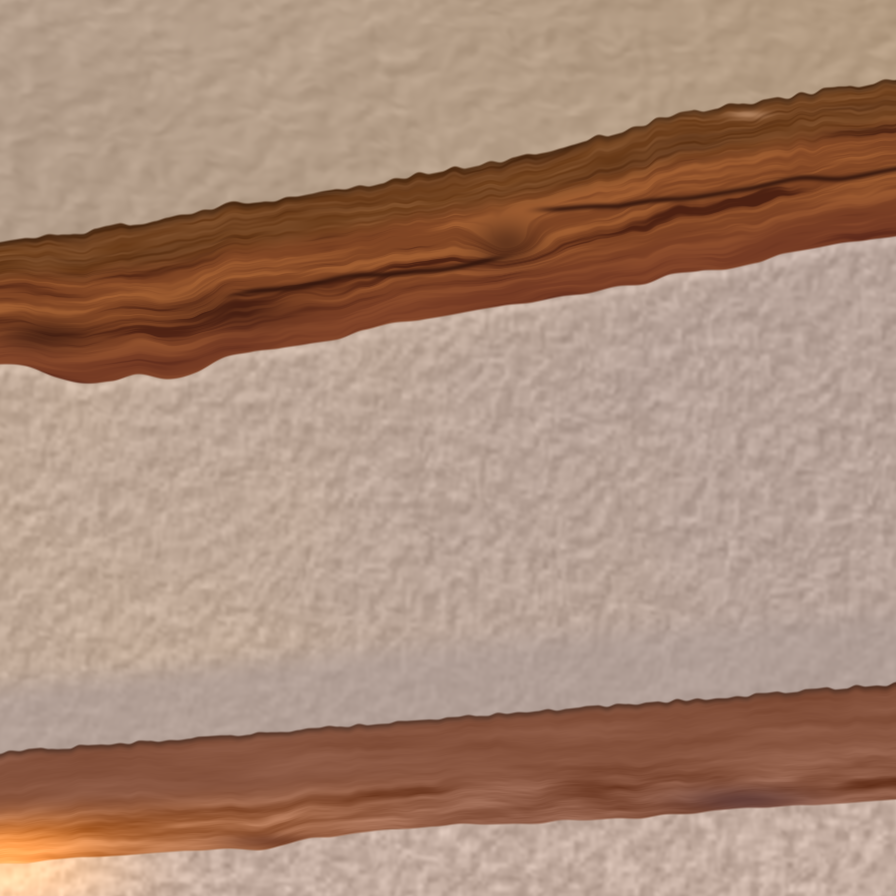
This texture is drawn by a three.js fragment shader. Its source:

```glsl
// Two rough timber beams crossing a warm, uneven plaster wall.
#define PLASTER_WARM vec3(0.765, 0.670, 0.585)
#define PLASTER_COOL vec3(0.715, 0.635, 0.595)
#define PLASTER_TOP vec3(0.715, 0.620, 0.520)
#define WOOD_DARK vec3(0.300, 0.130, 0.070)
#define WOOD_MID vec3(0.500, 0.270, 0.140)
#define WOOD_LIGHT vec3(0.670, 0.400, 0.210)
#define WOOD_DUSTY vec3(0.525, 0.325, 0.240)
#define LAMP_GLOW vec3(0.300, 0.170, 0.020)
#define EDGE_SOFT 0.0016
#define STUCCO_SCALE 80.0
#define STUCCO_DEPTH 0.17

varying vec2 vUv;

float hash(vec2 p) {
  vec3 q = fract(vec3(p.xyx) * 0.1031);
  q += dot(q, q.yzx + 33.33);
  return fract((q.x + q.y) * q.z);
}

float noise(vec2 p) {
  vec2 i = floor(p), f = fract(p);
  f = f * f * (3.0 - 2.0 * f);
  return mix(mix(hash(i), hash(i + vec2(1, 0)), f.x),
             mix(hash(i + vec2(0, 1)), hash(i + vec2(1, 1)), f.x), f.y);
}

float fbm(vec2 p) {
  float sum = 0.0, amp = 0.5;
  for (int i = 0; i < 4; i++) {
    sum += amp * noise(p);
    p = p * 2.03 + 17.3;
    amp *= 0.5;
  }
  return sum / 0.9375;
}

float bell(float d, float width) { return exp(-d * d / (width * width)); }

float spot(vec2 p, vec2 center, vec2 size) {
  vec2 d = (p - center) / size;
  return exp(-dot(d, d));
}

float above(float y, float edge) { return smoothstep(-EDGE_SOFT, EDGE_SOFT, y - edge); }

// Beam outlines: x = lower edge, y = upper edge
vec2 upperBeam(float x) {
  float top = 0.727 + 0.147 * x + 0.039 * x * x + 0.011 * bell(x - 0.78, 0.13);
  float low = 0.557 + 0.18 * x + 0.039 * (1.0 - smoothstep(-0.01, 0.11, x))
            - 0.014 * bell(x - 0.2, 0.045);
  top += 0.007 * bell(x - 0.255, 0.012) + 0.007 * (noise(vec2(x * 75.0, 2.0)) - 0.5);
  low += 0.008 * (noise(vec2(x * 32.0, 5.0)) - 0.5);
  return vec2(low, top);
}

vec2 lowerBeam(float x) {
  float top = 0.160 + 0.077 * x + 0.004 * (noise(vec2(x * 90.0, 8.0)) - 0.5);
  float low = 0.036 + 0.073 * x + 0.007 * bell(x - 0.45, 0.13)
            - 0.007 * bell(x - 0.3, 0.035) + 0.004 * (noise(vec2(x * 35.0, 11.0)) - 0.5);
  return vec2(low, top);
}

// Bumpy relief, lit from the upper left
float relief(vec2 p) { return 0.65 * noise(p) + 0.35 * noise(p * 2.1 + 9.0); }
float emboss(vec2 p) { return relief(p) - relief(p + vec2(-0.35, 0.45)); }

vec3 plaster(vec2 p, vec2 up, vec2 low) {
  vec2 warp = 0.012 * vec2(fbm(p * 22.0), fbm(p * 22.0 + 40.0));
  float lumps = relief((p + warp) * STUCCO_SCALE) - 0.5;
  float bumps = emboss((p + warp) * STUCCO_SCALE);
  float cool = clamp(0.1 + p.x * 1.05 + 0.7 * (fbm(p * 4.0) - 0.5), 0.0, 1.0);
  vec3 wall = mix(PLASTER_WARM, PLASTER_COOL, cool);

  // Soft shadow band resting on the lower beam
  float bandEdge = 0.235 + 0.11 * p.x - 0.03 * p.x * p.x;
  float band = 1.0 - smoothstep(-0.025, 0.02, p.y - bandEdge);
  wall = mix(wall, vec3(0.685, 0.615, 0.585), band * 0.8);
  wall += STUCCO_DEPTH * (0.5 * lumps + 0.5 * bumps) * (1.0 - 0.55 * band);
  wall += 0.06 * bell(p.y - up.x + 0.005, 0.006);

  // Smoother, wrinkled wall above the upper beam
  vec3 ceiling = PLASTER_TOP + 0.08 * (fbm(p * 3.0 + 6.0) - 0.5);
  ceiling += vec3(-0.01, 0.0, 0.025) * (1.0 - p.x);
  ceiling += 0.09 * emboss((p + 2.0 * warp) * vec2(40, 62));
  wall = mix(wall, ceiling, above(p.y, 0.5 * (up.x + up.y)));

  // Pale strip under the lower beam with lamp light at the left
  vec3 strip = vec3(0.765, 0.675, 0.625) + 0.15 * (lumps + 0.5 * bumps);
  strip += LAMP_GLOW * spot(p, vec2(0.0, 0.03), vec2(0.13, 0.06));
  return mix(strip, wall, above(p.y, 0.5 * (low.x + low.y)));
}

float crack(float d, float x, float start, float end) {
  return bell(d, 0.0035) * smoothstep(start, start + 0.05, x) * (1.0 - smoothstep(end - 0.05, end, x));
}

vec3 oldWood(vec2 p, vec2 edge) {
  float s = (p.y - edge.x) / (edge.y - edge.x);
  float knot = spot(p, vec2(0.566, 0.727), vec2(0.035, 0.025));
  float v = s + 0.22 * (fbm(p * vec2(7, 10)) - 0.5) + 0.2 * knot;
  float grain = fbm(vec2(p.x * 5.0, v * 13.0));
  float fiber = noise(vec2(p.x * 22.0, v * 65.0));
  float tone = clamp(0.5 + 1.8 * (grain - 0.5) + 0.22 * (fiber - 0.5), 0.0, 1.0);
  vec3 wood = mix(WOOD_DARK, WOOD_MID, smoothstep(0.0, 0.5, tone));
  wood = mix(wood, WOOD_LIGHT, 0.75 * smoothstep(0.5, 1.0, tone));
  wood = mix(wood, vec3(0.42, 0.255, 0.12) + 0.1 * (fiber - 0.5), 0.75 * smoothstep(0.62, 0.8, s));
  wood = mix(wood, vec3(0.43, 0.20, 0.14), 0.55 * (1.0 - smoothstep(0.05, 0.4, s)));

  // Knot, shaded hollows and long splits
  float dark = 0.55 * knot + 0.6 * spot(p, vec2(0.05, 0.625), vec2(0.05, 0.016))
             + 0.35 * spot(p, vec2(0.26, 0.65), vec2(0.07, 0.02));
  float wave = 0.012 * (noise(vec2(p.x * 18.0, 3.0)) - 0.5);
  dark += 0.85 * crack(p.y - 0.668 - 0.155 * (p.x - 0.26) - wave, p.x, 0.24, 0.58);
  dark += 0.85 * crack(p.y - 0.765 - 0.155 * max(p.x - 0.69, 0.0) - wave, p.x, 0.58, 1.1);
  wood = mix(wood, vec3(0.20, 0.085, 0.05), clamp(dark, 0.0, 0.9));
  wood += 0.22 * spot(p, vec2(0.835, 0.872), vec2(0.022, 0.005));
  return wood * (1.0 - 0.3 * bell(p.y - edge.y, 0.006));
}

vec3 dustyWood(vec2 p, vec2 edge) {
  float s = (p.y - edge.x) / (edge.y - edge.x);
  float grain = fbm(vec2(p.x * 9.0, s * 11.0 + 2.0 * fbm(p * 8.0)));
  float under = 1.0 - smoothstep(0.2, 0.6, s);
  vec3 wood = WOOD_DUSTY + (0.12 + 0.3 * under) * (grain - 0.5);
  wood += vec3(0.16, 0.09, 0.0) * under * (1.0 - smoothstep(0.0, 0.6, p.x));
  wood += LAMP_GLOW * spot(p, vec2(0.0, 0.045), vec2(0.12, 0.04));
  wood = mix(wood, vec3(0.34, 0.21, 0.21), 0.7 * spot(p, vec2(0.83, 0.107), vec2(0.07, 0.014)));
  wood = mix(wood, vec3(0.36, 0.17, 0.10), 0.6 * spot(p, vec2(0.3, 0.061), vec2(0.05, 0.008)));
  return wood * (1.0 - 0.35 * bell(p.y - edge.y, 0.005));
}

void main() {
  vec2 p = vUv;
  vec2 up = upperBeam(p.x), low = lowerBeam(p.x);
  vec3 color = plaster(p, up, low);
  color = mix(color, oldWood(p, up), above(p.y, up.x) * (1.0 - above(p.y, up.y)));
  color = mix(color, dustyWood(p, low), above(p.y, low.x) * (1.0 - above(p.y, low.y)));
  gl_FragColor = vec4(clamp(color, 0.0, 1.0), 1.0);
}
```
